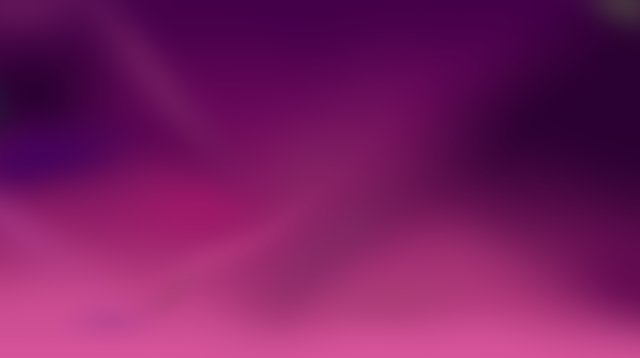
This background is drawn by a WebGL 1 fragment shader. Its source:

```glsl
precision highp float;
// Soft magenta haze: a pink floor rising into violet, with dark wings and blurred streaks.

uniform vec2 u_resolution;

// Composition space: height 1, width ASPECT
const float ASPECT = 1.79;

// Vertical ramp, bottom to top
const vec3 FLOOR_PINK = vec3(0.84, 0.33, 0.60);
const vec3 ROSE       = vec3(0.68, 0.21, 0.47);
const vec3 MAGENTA    = vec3(0.54, 0.10, 0.39);
const vec3 PLUM       = vec3(0.41, 0.03, 0.35);
const vec3 TOP_VIOLET = vec3(0.27, 0.00, 0.29);

// Accent colours
const vec3 NIGHT      = vec3(0.16, 0.00, 0.19);
const vec3 INDIGO     = vec3(0.26, 0.00, 0.37);
const vec3 WINE       = vec3(0.35, 0.01, 0.30);
const vec3 HAZE       = vec3(0.46, 0.13, 0.39);
const vec3 CRIMSON    = vec3(0.68, 0.08, 0.42);
const vec3 DUSTY      = vec3(0.51, 0.16, 0.39);
const vec3 DUSTY_PINK = vec3(0.65, 0.25, 0.46);
const vec3 ORCHID     = vec3(0.70, 0.26, 0.57);
const vec3 BRIGHT     = vec3(0.76, 0.25, 0.52);
const vec3 MOSS       = vec3(0.30, 0.27, 0.26);
const vec3 TEAL       = vec3(0.10, 0.10, 0.20);

// Right wing: a point on its slanted edge and the inward normal
const vec2 WING_POINT  = vec2(1.25, 0.67);
const vec2 WING_NORMAL = vec2(0.663, -0.750);
const float WING_LEAN  = 0.25;

const float WARP = 0.012;

// Weight of a rotated Gaussian ellipse
float blob(vec2 p, vec2 center, vec2 radii, float angle) {
    vec2 d = p - center;
    float c = cos(angle), s = sin(angle);
    d = vec2(c * d.x + s * d.y, c * d.y - s * d.x) / radii;
    return exp(-dot(d, d));
}

vec3 verticalRamp(float y) {
    vec3 color = mix(FLOOR_PINK, ROSE, smoothstep(0.0, 0.22, y));
    color = mix(color, MAGENTA, smoothstep(0.15, 0.48, y));
    color = mix(color, PLUM, smoothstep(0.42, 0.75, y));
    return mix(color, TOP_VIOLET, smoothstep(0.65, 1.0, y));
}

// Layered sines that loosen the outlines
vec2 softWarp(vec2 p) {
    vec2 w = sin(p.yx * vec2(9.0, 7.0) + vec2(0.6, 2.1));
    return p + WARP * (w + 0.5 * sin(p.yx * 17.0 + p * 6.0));
}

void main() {
    vec2 uv = gl_FragCoord.xy / u_resolution;
    vec2 p = softWarp(uv * vec2(ASPECT, 1.0));
    vec3 color = verticalRamp(p.y);

    // Pink lower glows
    color = mix(color, FLOOR_PINK, 0.65 * blob(p, vec2(0.10, 0.13), vec2(0.40, 0.13), 0.0));
    color = mix(color, ROSE, 0.65 * blob(p, vec2(1.30, 0.24), vec2(0.26, 0.12), -0.2));
    color = mix(color, CRIMSON, 0.55 * blob(p, vec2(0.58, 0.40), vec2(0.22, 0.10), 0.1));
    color = mix(color, DUSTY_PINK, 0.50 * blob(p, vec2(1.08, 0.16), vec2(0.20, 0.07), 0.0));

    // Diagonal beam and the muted shadow beside it
    color = mix(color, DUSTY, 0.50 * blob(p, vec2(0.87, 0.52), vec2(0.28, 0.13), 0.8));
    color = mix(color, DUSTY, 0.75 * blob(p, vec2(0.93, 0.32), vec2(0.25, 0.10), 0.75));
    color = mix(color, BRIGHT, 0.45 * blob(p, vec2(0.60, 0.27), vec2(0.25, 0.05), 0.6));
    color = mix(color, DUSTY_PINK, 0.50 * blob(p, vec2(0.50, 0.18), vec2(0.10, 0.04), 0.6));
    color = mix(color, ORCHID, 0.60 * blob(p, vec2(0.31, 0.09), vec2(0.10, 0.05), 0.0));

    // Dark left wing with its violet hem
    color = mix(color, WINE, 0.55 * blob(p, vec2(0.44, 0.61), vec2(0.20, 0.10), -0.3));
    color = mix(color, NIGHT, 0.95 * blob(p, vec2(0.10, 0.74), vec2(0.22, 0.19), 0.0));
    color = mix(color, INDIGO, 0.80 * blob(p, vec2(0.09, 0.56), vec2(0.25, 0.09), 0.15));
    color = mix(color, TEAL, 0.50 * blob(p, vec2(0.0, 0.71), vec2(0.04, 0.07), 0.0));

    // Pale streaks on the left
    color = mix(color, HAZE, 0.65 * blob(p, vec2(0.44, 0.77), vec2(0.28, 0.065), -0.85));
    color = mix(color, HAZE, 0.60 * blob(p, vec2(0.05, 1.0), vec2(0.22, 0.10), 0.0));
    color = mix(color, ORCHID, 0.45 * blob(p, vec2(0.03, 0.38), vec2(0.25, 0.06), -0.7));

    // Dark right wing: slanted edge, fading toward the floor
    float inside = smoothstep(-0.12, 0.20, dot(p - WING_POINT, WING_NORMAL));
    float fade = smoothstep(0.15, 0.75, p.y + WING_LEAN * (p.x - 1.3));
    color = mix(color, NIGHT, 0.96 * inside * fade);
    color = mix(color, WINE, 0.75 * blob(p, vec2(1.79, 0.23), vec2(0.22, 0.15), -0.3));

    // Mossy upper right corner
    color = mix(color, MOSS, 0.70 * blob(p, vec2(1.75, 1.0), vec2(0.11, 0.06), -0.5));

    gl_FragColor = vec4(color, 1.0);
}
```
